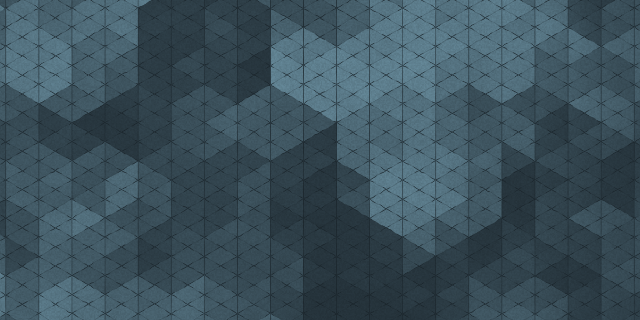
This background is drawn by a Shadertoy shader. Its source:

```glsl
// Slate-blue isometric wall: overlapping hexagonal cubes of random tone,
// snapped to a lattice of vertical seams and 30-degree diagonals.
// Thin broken strokes trace the lattice and fine grain roughens the surface.

const float COLUMN = 0.10335;   // seam spacing, canvas height = 1
const float SLOPE = 0.57735;    // tan(30 degrees)

float hash(vec2 p) {
    vec3 q = fract(vec3(p.xyx) * 0.1031);
    q += dot(q, q.yzx + 33.33);
    return fract((q.x + q.y) * q.z);
}

float noise(vec2 p) {
    vec2 i = floor(p), f = fract(p);
    f = f * f * (3.0 - 2.0 * f);
    return mix(mix(hash(i), hash(i + vec2(1, 0)), f.x),
               mix(hash(i + vec2(0, 1)), hash(i + vec2(1, 1)), f.x), f.y);
}

// Centre of the pointy-top hexagon holding p, with centres at (2i+j, 3j)
vec2 hexCentre(vec2 p) {
    vec2 cell = vec2(2, 6), shift = vec2(1, 3);
    vec2 a = round(p / cell) * cell;
    vec2 b = round((p - shift) / cell) * cell + shift;
    vec2 da = (p - a) * vec2(1, SLOPE), db = (p - b) * vec2(1, SLOPE);
    return dot(da, da) < dot(db, db) ? a : b;
}

// Blend layers of large, then small cubes; g is in lattice units
float cubeTone(vec2 g) {
    float tone = 0.5;
    for (int i = 0; i < 5; i++) {
        float layer = float(i);
        float size = i < 3 ? 2.0 : 1.0;
        vec2 offset = vec2(layer * 3.0, layer * 5.0);
        vec2 p = (g + offset) / size;
        vec2 centre = hexCentre(p);
        vec2 d = p - centre;
        float face = d.y > abs(d.x) ? 0.0 : (d.x < 0.0 ? 1.0 : 2.0);
        vec2 id = centre + 40.0 + layer * 17.0;
        float value = mix(hash(id), hash(id + 91.0 + face * 7.0), 0.3);
        // Neighbouring cubes lean towards a shared light or dark patch
        vec2 place = (centre * size - offset) * vec2(0.24, 0.14) + 20.0;
        value += 0.5 * (noise(place) - 0.5);
        float present = step(0.25, hash(id + 53.0));
        tone = mix(tone, value, present * (i < 3 ? 0.55 : 0.22));
    }
    // Slight difference between single rhombi
    vec2 rhombus = floor(vec2(g.y + g.x, g.y - g.x));
    return tone + 0.03 * (hash(rhombus + 60.0) - 0.5);
}

float stroke(float d, float halfWidth, float px) {
    return 1.0 - smoothstep(halfWidth - 0.5 * px, halfWidth + 0.5 * px, d);
}

// Diagonal strokes, dark at the crossings and faint between them
float diagonal(float level, float along, float seed, float px) {
    float line = round(level);
    float nearCross = abs(fract(along * 2.0 + 0.5) - 0.5) * 2.0;
    float wear = noise(vec2(along * 4.0, line * 5.3 + seed));
    float ink = 1.0 - smoothstep(0.4, 0.65, nearCross + 0.7 * (wear - 0.5));
    return stroke(abs(level - line) * 0.5, 0.012, px) * mix(0.2, 0.75, ink);
}

void mainImage(out vec4 fragColor, in vec2 fragCoord) {
    vec2 uv = fragCoord / iResolution.y;
    float px = 1.0 / (iResolution.y * COLUMN);
    vec2 g = (uv - vec2(0.0182, 0.0198)) / COLUMN;
    g.y /= SLOPE;

    // Chipped, nearly straight diagonal edges
    vec2 rough = g;
    rough.y += 0.06 * (noise(g * vec2(9.0, 3.0) + 30.0) - 0.5);

    // Four samples soften the cube edges
    float tone = 0.0;
    for (int i = 0; i < 4; i++) {
        vec2 jitter = vec2(i & 1, i >> 1) * 0.5 - 0.25;
        tone += 0.25 * cubeTone(rough + jitter * px * vec2(1.0, 1.0 / SLOPE));
    }
    tone += 0.08 * (noise(uv * 2.5 + 8.0) - 0.5);
    tone -= 0.12 * smoothstep(1.65, 2.0, uv.x);
    vec3 color = mix(vec3(0.148, 0.203, 0.235), vec3(0.37, 0.5, 0.56),
                     smoothstep(0.22, 0.82, tone));

    // Seams and diagonals
    float seam = stroke(abs(g.x - round(g.x)), 0.012, px);
    seam *= 0.5 + 0.3 * noise(vec2(round(g.x) * 7.0, g.y * 1.5));
    float rising = diagonal(rough.y - g.x, g.x, 3.0, px);
    float falling = diagonal(rough.y + g.x, g.x, 71.0, px);
    float ink = max(seam, max(rising, falling));
    color = mix(color, vec3(0.10, 0.14, 0.165), ink);

    // Fine grain and soft stains
    float grain = noise(uv * 230.0) + hash(floor(uv * 256.0)) - 1.0;
    color *= 1.0 + 0.07 * grain + 0.05 * (noise(uv * 14.0) - 0.5);
    fragColor = vec4(color, 1.0);
}
```
